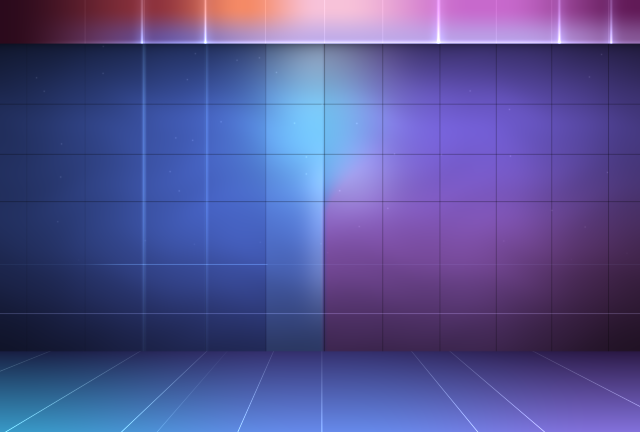
A Shadertoy shader for this background:

```glsl
// A tiled wall lit blue to violet, with a glowing strip above and a shiny floor below.

const float STRIP_Y = 0.899;
const float FLOOR_Y = 0.187;

float hash(vec2 p) {
    return fract(sin(dot(p, vec2(127.1, 311.7))) * 43758.5);
}

// Soft bell around zero
float bell(float d, float width) {
    return exp(-d * d / (width * width));
}

// Hairline that never gets thinner than about one pixel
float hairline(float d) {
    return bell(d, max(0.0012, 0.5 / iResolution.y));
}

float glow(vec2 p, vec2 centre, vec2 size) {
    vec2 q = (p - centre) / size;
    return exp(-dot(q, q));
}

// Slightly uneven column seams
float seamX(float k) {
    return 0.042 + 0.0909 * k + 0.011 * sin(3.1416 * clamp((k - 1.5) / 8.0, 0.0, 1.0));
}

// Sparse dust: one small dot in a few cells
float dust(vec2 p) {
    vec2 cell = floor(p * 26.0);
    vec2 offset = 0.2 + 0.6 * vec2(hash(cell), hash(cell + 7.3));
    float d = length(fract(p * 26.0) - offset);
    return step(0.90, hash(cell + 3.1)) * bell(d, 0.05);
}

vec3 wallColor(vec2 uv, float aspect) {
    // Blue to violet base; the change is crisp low down and soft higher up
    float soft = mix(0.008, 0.12, smoothstep(0.50, 0.72, uv.y));
    vec3 blue = mix(vec3(0.29, 0.36, 0.76), vec3(0.28, 0.39, 0.78), smoothstep(0.2, 0.5, uv.y));
    vec3 violet = mix(vec3(0.53, 0.33, 0.69), vec3(0.45, 0.37, 0.84), smoothstep(0.38, 0.72, uv.y));
    vec3 col = mix(blue, violet, smoothstep(0.498, 0.506 + soft, uv.x));
    col *= mix(0.45, 1.0, smoothstep(-0.05, 0.40, uv.x)) * (1.0 - 0.42 * smoothstep(0.74, 1.04, uv.x));
    col *= mix(0.40, 1.0, smoothstep(0.12, 0.52, uv.y)) * mix(1.0, 0.52, smoothstep(0.70, 0.92, uv.y));
    // Redder, dimmer lower right corner
    col *= 1.0 - vec3(0.12, 0.22, 0.24) * smoothstep(0.70, 1.0, uv.x) * (1.0 - smoothstep(0.3, 0.65, uv.y));

    // Bright centre panel and the faint light along its right edge
    float panel = smoothstep(0.415, 0.418, uv.x) * (1.0 - smoothstep(0.503, 0.506, uv.x));
    float low = smoothstep(0.19, 0.42, uv.y) * (1.0 - smoothstep(0.50, 0.70, uv.y));
    col += panel * vec3(0.04, 0.06, 0.05);
    col += panel * vec3(0.15, 0.13, 0.09) * bell(uv.x - 0.506, 0.03) * low;

    // Cyan, lavender and warm glows
    col += vec3(0.10, 0.27, 0.14) * glow(uv, vec2(0.485, 0.70), vec2(0.10, 0.15));
    col += vec3(0.06, 0.11, 0.04) * glow(uv, vec2(0.55, 0.73), vec2(0.09, 0.10));
    col += vec3(0.11, 0.14, 0.07) * glow(uv, vec2(0.555, 0.58), vec2(0.075, 0.08));
    col += vec3(0.30, 0.25, 0.20) * glow(uv, vec2(0.505, 0.88), vec2(0.095, 0.10));

    // Clouded plaster and dust
    float cloud = sin(uv.x * 23.0 + 2.0 * sin(uv.y * 17.0)) * sin(uv.y * 29.0 + sin(uv.x * 31.0));
    col *= 1.0 + 0.02 * cloud;
    col += 0.09 * dust(uv * vec2(aspect, 1.0)) * smoothstep(0.35, 0.55, uv.y);

    // Column seams, stronger on the right
    for (int i = 0; i < 11; i++) {
        float d = (uv.x - seamX(float(i))) * aspect;
        col *= 1.0 - (i < 5 ? 0.10 : 0.28) * hairline(d);
    }
    // Row seams: three dark, two catching light
    float darkRows = hairline(uv.y - 0.759) + hairline(uv.y - 0.643) + hairline(uv.y - 0.533);
    col *= 1.0 - 0.30 * darkRows;
    float ledge = smoothstep(0.12, 0.20, uv.x) * (1.0 - smoothstep(0.415, 0.42, uv.x));
    col += vec3(0.11, 0.17, 0.20) * hairline(uv.y - 0.388) * (0.2 + 0.8 * ledge);
    col += vec3(0.14, 0.14, 0.18) * hairline(uv.y - 0.274);
    return col;
}

vec3 stripColor(vec2 uv, float aspect) {
    float h = (uv.y - STRIP_Y) / (1.0 - STRIP_Y);
    vec3 col = mix(vec3(0.17, 0.04, 0.11), vec3(0.56, 0.20, 0.24), smoothstep(0.0, 0.26, uv.x));
    col = mix(col, vec3(0.96, 0.54, 0.40), smoothstep(0.24, 0.38, uv.x));
    col = mix(col, vec3(0.97, 0.76, 0.85), smoothstep(0.38, 0.50, uv.x));
    col = mix(col, vec3(0.78, 0.41, 0.80), smoothstep(0.53, 0.74, uv.x));
    col = mix(col, vec3(0.38, 0.10, 0.34), smoothstep(0.78, 1.0, uv.x));
    // Cool light rising from the lower edge
    float lit = smoothstep(0.02, 0.30, uv.x) * (1.0 - 0.5 * smoothstep(0.8, 1.0, uv.x));
    vec3 cool = mix(vec3(0.33, 0.33, 0.70), vec3(0.72, 0.66, 0.92), smoothstep(0.2, 0.48, uv.x));
    col = mix(col, cool, lit * (1.0 - smoothstep(0.05, 0.85, h)) * 0.85);
    for (int i = 1; i < 11; i++)
        col += 0.06 * hairline((uv.x - seamX(float(i))) * aspect);
    // Upright sparks
    float sparks[5] = float[5](0.222, 0.321, 0.685, 0.874, 0.955);
    for (int i = 0; i < 5; i++) {
        float d = (uv.x - sparks[i]) * aspect;
        col += (vec3(0.32, 0.40, 0.45) * bell(d, 0.003) + vec3(0.08, 0.12, 0.16) * bell(d, 0.016)) * (0.25 + 0.75 * exp(-h * 2.0));
    }
    return col + vec3(0.18, 0.24, 0.28) * lit * bell(h, 0.06);
}

vec3 floorColor(vec2 uv, float aspect) {
    float near = 1.0 - uv.y / FLOOR_Y;
    vec3 far = mix(vec3(0.09, 0.11, 0.25), vec3(0.20, 0.18, 0.42), smoothstep(0.0, 0.45, uv.x));
    far = mix(far, vec3(0.16, 0.09, 0.26), smoothstep(0.5, 1.0, uv.x));
    vec3 front = mix(vec3(0.22, 0.60, 0.78), vec3(0.40, 0.54, 0.92), smoothstep(0.0, 0.50, uv.x));
    front = mix(front, vec3(0.51, 0.44, 0.86), smoothstep(0.55, 0.95, uv.x));
    vec3 col = mix(far, front, pow(near, 0.9));
    // Seams fanning out from one vanishing point
    float spread = 1.0 + 0.74 * near;
    float fan[9] = float[9](-0.425, -0.284, -0.180, -0.148, -0.0755, 0.0, 0.14, 0.20, 0.33);
    for (int i = 0; i < 9; i++) {
        float d = (uv.x - 0.503 - fan[i] * spread) * aspect;
        d /= sqrt(1.0 + 15.7 * fan[i] * fan[i] * aspect * aspect);
        col += vec3(0.30, 0.34, 0.30) * hairline(d) * (0.2 + 0.8 * near) * (i == 3 ? 0.3 : 1.0);
    }
    return col;
}

void mainImage(out vec4 fragColor, in vec2 fragCoord) {
    vec2 uv = fragCoord / iResolution.xy;
    float aspect = iResolution.x / iResolution.y;
    float px = 1.0 / iResolution.y;

    vec3 col = wallColor(uv, aspect);
    // Two light beams down the wall
    float reach = smoothstep(0.15, 0.6, uv.y) * (1.0 - 0.4 * smoothstep(0.75, 0.9, uv.y));
    float beams = bell((uv.x - 0.225) * aspect, 0.004) + 0.6 * bell((uv.x - 0.323) * aspect, 0.004);
    col += vec3(0.11, 0.17, 0.21) * beams * (0.25 + 0.75 * reach);
    // Shadow under the strip
    col *= 1.0 - 0.35 * exp(-abs(STRIP_Y - uv.y) / 0.012);

    col = mix(floorColor(uv, aspect), col, smoothstep(FLOOR_Y - px, FLOOR_Y + px, uv.y));
    col = mix(col, stripColor(uv, aspect), smoothstep(STRIP_Y - px, STRIP_Y + px, uv.y));
    fragColor = vec4(clamp(col, 0.0, 1.0), 1.0);
}
```
